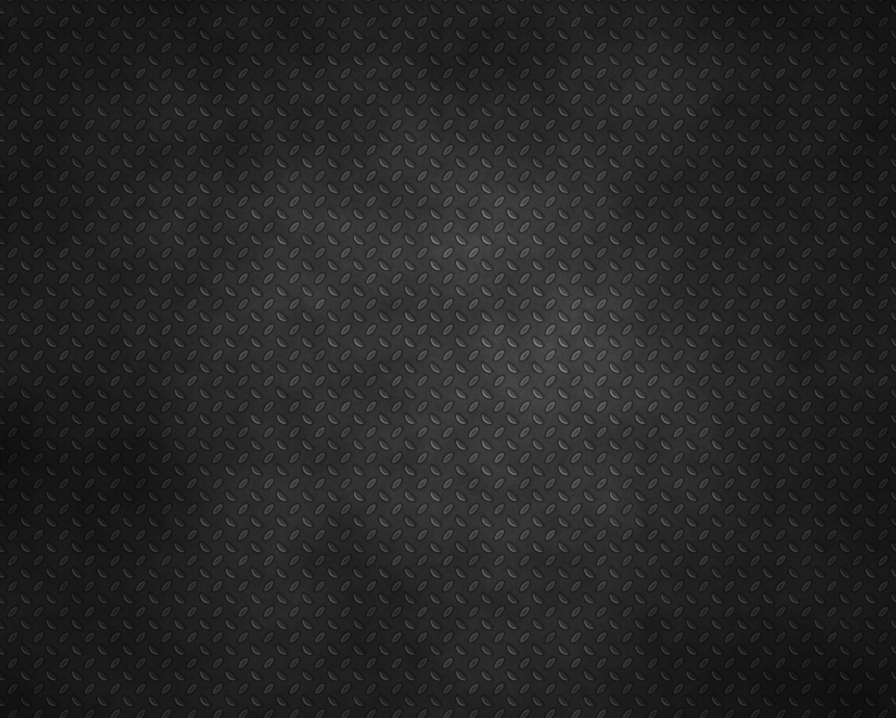
Reproduce this texture procedurally as a Shadertoy shader.

```glsl
// Dark steel tread plate: 35 x 28 square cells, each with one lug leaning right
// and, half a cell away, one leaning left. Lugs are blunt lens distance fields with
// lit rims; layered noise and a soft central glow add smoky wear to the metal.

float hash(vec2 p) {
    vec3 q = fract(vec3(p.xyx) * 0.1031);
    q += dot(q, q.yzx + 33.33);
    return fract((q.x + q.y) * q.z);
}

float valueNoise(vec2 p) {
    vec2 i = floor(p), f = fract(p);
    f = f * f * (3.0 - 2.0 * f);
    return mix(mix(hash(i), hash(i + vec2(1, 0)), f.x),
               mix(hash(i + vec2(0, 1)), hash(i + vec2(1, 1)), f.x), f.y);
}

float fbm(vec2 p) {
    float sum = 0.0, amp = 0.5;
    for (int i = 0; i < 5; i++) {
        sum += amp * valueNoise(p);
        p = mat2(1.6, 1.2, -1.2, 1.6) * p + 7.3;
        amp *= 0.5;
    }
    return sum;
}

// Signed distance to a rounded lens lying along x
float lens(vec2 p, float halfLength, float halfWidth, float rounding) {
    float radius = (halfLength * halfLength + halfWidth * halfWidth) / (2.0 * halfWidth);
    float side = length(vec2(p.x, abs(p.y) + radius - halfWidth)) - radius;
    float tip = length(vec2(abs(p.x) - halfLength, p.y));
    return (abs(p.x) > halfLength ? tip : side) - rounding;
}

// Position inside the nearest lug, turned so that the lug lies along x
vec2 lugFrame(vec2 grid, vec2 centre, float angle) {
    vec2 p = fract(grid - centre + 0.5) - 0.5;
    float c = cos(angle), s = sin(angle);
    return vec2(c * p.x + s * p.y, c * p.y - s * p.x);
}

void mainImage(out vec4 fragColor, in vec2 fragCoord) {
    vec2 uv = fragCoord / iResolution.xy;
    vec2 grid = uv * vec2(35.0, 28.0);
    float soft = 28.0 / iResolution.y;

    // Uneven light: central glow, faint left glow, dark corners, smoky patches
    vec2 q = (uv - vec2(0.52, 0.54)) / vec2(0.27, 0.46);
    vec2 left = (uv - vec2(0.15, 0.68)) / vec2(0.1, 0.16);
    float metal = 0.1 + 0.138 * exp(-dot(q, q)) + 0.025 * exp(-dot(left, left));
    vec2 corner = uv - 0.5;
    metal *= 1.0 - 0.5 * dot(corner, corner);
    metal *= 0.62 + 0.86 * fbm(uv * vec2(7.0, 5.6) + 3.0);

    // Fine scuffs and grain
    metal *= 0.87 + 0.26 * fbm(grid * 1.3);
    metal *= 0.94 + 0.12 * valueNoise(grid * 12.0);

    // Two sets of raised lugs of equal strength
    for (int i = 0; i < 2; i++) {
        bool right = i == 0;
        vec2 p = right ? lugFrame(grid, vec2(0.5, 0.14), 0.84)
                       : lugFrame(grid, vec2(0.0, 0.64), -0.76);
        if (!right) p.y -= 0.6 * p.x * p.x - 0.01;
        float d = lens(p, 0.19, 0.05, 0.048);

        float shadow = 1.0 - smoothstep(0.0, 0.1, abs(d - 0.025));
        float inside = 1.0 - smoothstep(-soft, soft, d);
        float rim = 1.0 - smoothstep(0.01, 0.02 + soft, abs(d + 0.018));

        // Right-leaning lugs catch light all round, the others on the lower side
        float lit = right ? 0.65 + 0.2 * smoothstep(-0.1, 0.1, p.y)
                          : 0.22 + 1.1 * smoothstep(0.03, -0.06, p.y);
        float wear = 0.85 + 0.3 * hash(floor(grid + (right ? vec2(0.0, 0.36) : vec2(0.5, 0.86))));

        metal *= 1.0 - 0.28 * shadow;
        metal *= 1.0 + 0.12 * inside;
        metal += rim * lit * wear * (0.035 + 0.65 * metal);
    }

    fragColor = vec4(vec3(metal), 1.0);
}
```
